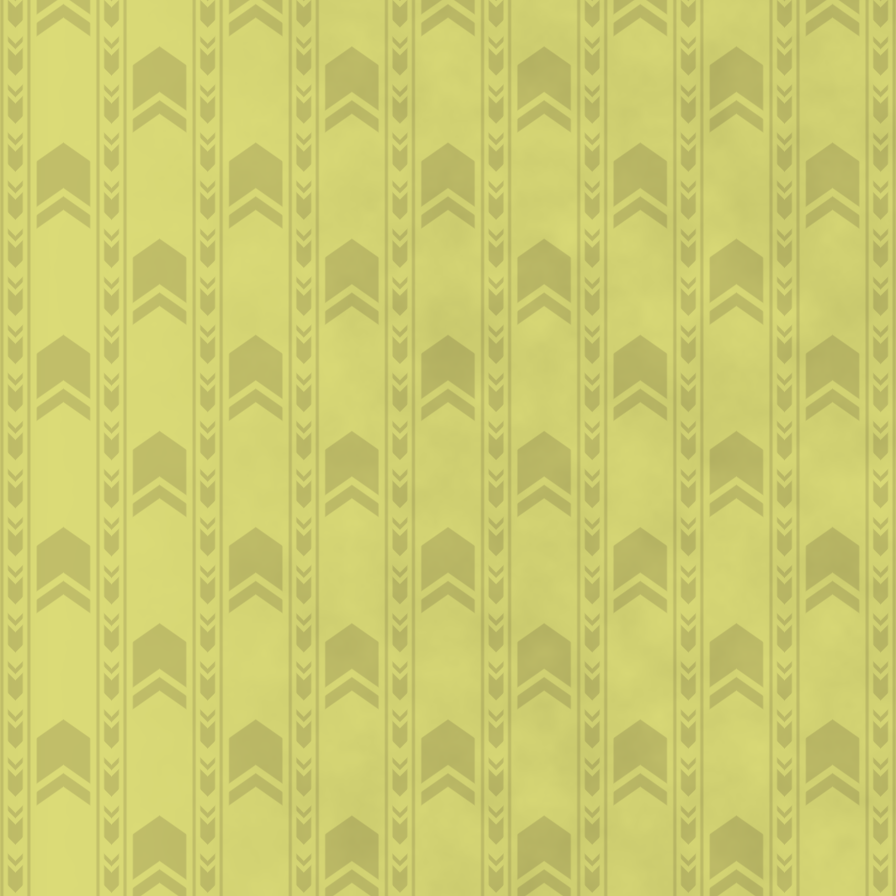
Write a Shadertoy shader that draws this pattern.

```glsl
// Olive wallpaper: staggered upward arrows between ruled strips of small darts, softly mottled.

float hash(vec2 p) {
    vec3 q = fract(vec3(p.xyx) * 0.1031);
    q += dot(q, q.yzx + 33.33);
    return fract((q.x + q.y) * q.z);
}

float valueNoise(vec2 p) {
    vec2 i = floor(p), f = fract(p);
    f = f * f * (3.0 - 2.0 * f);
    return mix(mix(hash(i), hash(i + vec2(1, 0)), f.x),
               mix(hash(i + vec2(0, 1)), hash(i + vec2(1, 1)), f.x), f.y);
}

float fbm(vec2 p) {
    float sum = 0.0, amp = 0.5;
    for (int i = 0; i < 4; i++) {
        sum += amp * valueNoise(p);
        p = p * 2.03 + 17.3;
        amp *= 0.55;
    }
    return sum;
}

// Smooth mask of lo < d < hi
float band(float d, float lo, float hi, float soft) {
    return smoothstep(-soft, soft, d - lo) * smoothstep(-soft, soft, hi - d);
}

// Solid arrow with a chevron beneath it, shifted half a period in odd columns
float largeArrows(vec2 p, float soft) {
    float column = floor(p.x + 0.5);
    float x = abs(p.x - column);
    float d = mod(1.477 + column - p.y - 0.7 * x, 2.0) - 0.3;
    float shape = max(band(d, 0.0, 0.473, soft), band(d, 0.56, 0.70, soft));
    return shape * band(x, -1.0, 0.278, soft);
}

// Two rules enclosing a chain of downward darts
float dartStrip(vec2 p, float soft) {
    float x = abs(fract(p.x) - 0.5);
    float d = mod(0.804 - p.y + x, 0.5) - 0.1;
    float darts = max(band(d, 0.0, 0.055, soft), band(d, 0.12, 0.33, soft));
    darts *= band(x, -1.0, 0.077, soft);
    return max(darts, 0.9 * band(x, 0.124, 0.157, soft));
}

void mainImage(out vec4 fragColor, in vec2 fragCoord) {
    vec2 uv = fragCoord / iResolution.xy;
    vec2 p = (fragCoord - 0.5 * iResolution.xy) / iResolution.y * 9.32;
    float soft = max(9.32 / iResolution.y, 0.012);
    float ink = max(largeArrows(p, soft), dartStrip(vec2(p.x + 0.0, p.y), soft));

    // Cloudy wear, fading out toward the smooth left edge
    float clouds = 0.65 * fbm(p * 2.2 + 40.0) + 0.35 * fbm(p * 0.7 + 9.0);
    float wear = smoothstep(0.03, 0.5, uv.x);
    float shade = 1.015 - wear * (0.035 + 0.13 * (clouds - 0.42));
    shade -= 0.02 * smoothstep(0.06, 0.0, uv.x);

    vec3 color = mix(vec3(0.845, 0.845, 0.46), vec3(0.745, 0.735, 0.405), ink);
    fragColor = vec4(color * shade, 1.0);
}
```
